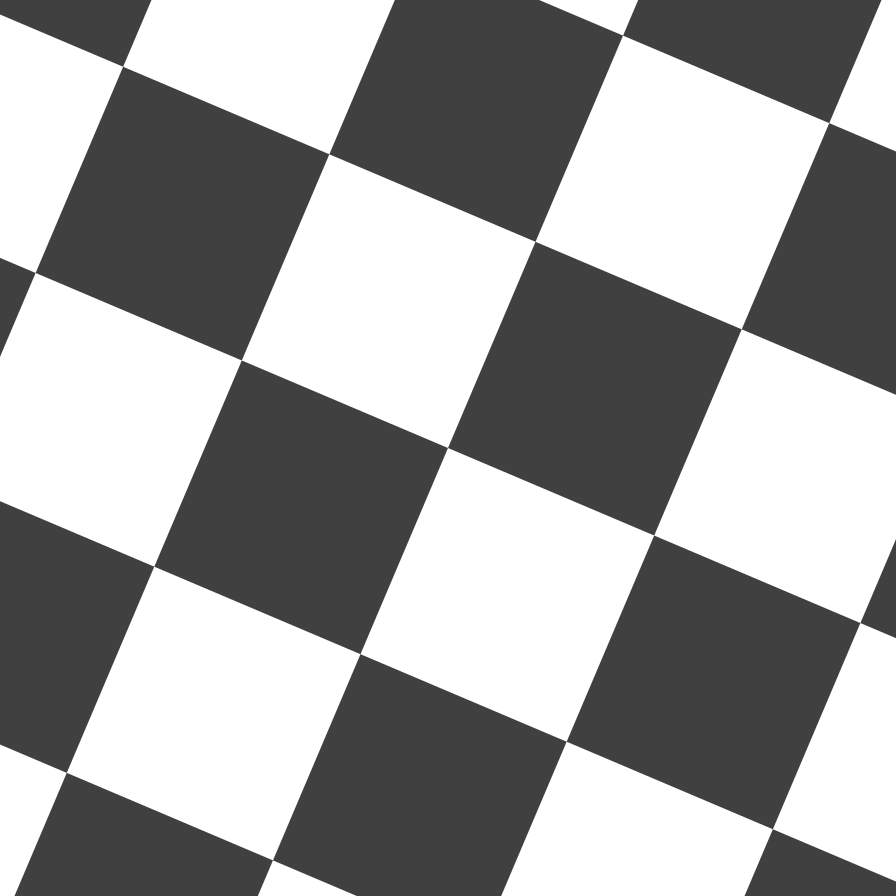
Give the GLSL for this pattern, as a Shadertoy shader.

```glsl
const float PI = 3.14159;

mat2 rotation(float angle) {
    float c = cos(angle), s = sin(angle);
    return mat2(c, s, -s, c);
}

// Antialiased square wave per axis: +1 and -1 in alternating unit cells
vec2 squareWave(vec2 cell, float pixel) {
    vec2 edgeDistance = asin(sin(PI * cell)) / PI;
    return clamp(2.0 * edgeDistance / pixel, -1.0, 1.0);
}

void mainImage(out vec4 fragColor, in vec2 fragCoord) {
    // Four tilted cells per canvas height, with a corner at the centre
    vec2 centred = (fragCoord - 0.5 * iResolution.xy) / iResolution.y;
    vec2 cell = rotation(radians(23.0)) * centred * 4.0;

    // The product of both waves gives the checks
    vec2 wave = squareWave(cell, 4.0 / iResolution.y);
    float dark = 0.5 + 0.5 * wave.x * wave.y;

    fragColor = vec4(mix(vec3(1.0), vec3(0.25), dark), 1.0);
}
```
